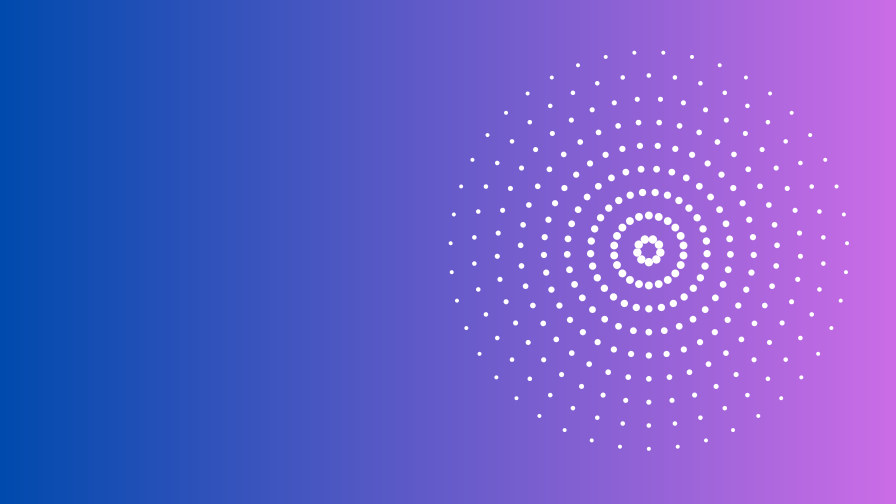
This background is drawn by a Shadertoy shader. Its source:

```glsl
const vec3 BLUE   = vec3(0.000, 0.290, 0.678);
const vec3 ORCHID = vec3(0.796, 0.424, 0.902);
const vec3 WHITE  = vec3(1.0);

// Lengths are in canvas heights, measured from the canvas centre
const vec2  BURST_CENTER = vec2(0.3985, 0.0030);
const float FIRST_RADIUS = 0.02315;
const float RING_GAP     = 0.0463;
const float INNER_DOT    = 0.0083;
const float OUTER_DOT    = 0.0039;

const int RINGS = 9;
const int DOTS_PER_RING[RINGS] = int[RINGS](9, 22, 29, 33, 37, 39, 41, 42, 43);

const float TAU = 6.2831853;

// Signed distance to the nearest dot of the nearest ring
float dotBurst(vec2 p) {
    float nearest = round((length(p) - FIRST_RADIUS) / RING_GAP);
    int ring = int(clamp(nearest, 0.0, float(RINGS - 1)));
    float radius = FIRST_RADIUS + RING_GAP * float(ring);
    float dotRadius = mix(INNER_DOT, OUTER_DOT, float(ring) / float(RINGS - 1));

    // Every ring starts with a dot straight below the centre
    float sector = TAU / float(DOTS_PER_RING[ring]);
    float angle = atan(p.x, -p.y + 1e-7);
    float dotAngle = round(angle / sector) * sector;
    vec2 dotCenter = radius * vec2(sin(dotAngle), -cos(dotAngle));
    return length(p - dotCenter) - dotRadius;
}

void mainImage(out vec4 fragColor, in vec2 fragCoord) {
    vec2 p = (fragCoord - 0.5 * iResolution.xy) / iResolution.y;
    float pixel = 1.0 / iResolution.y;

    // Horizontal gradient
    vec3 color = mix(BLUE, ORCHID, fragCoord.x / iResolution.x);

    // Concentric rings of dots
    float d = dotBurst(p - BURST_CENTER);
    color = mix(color, WHITE, clamp(0.5 - d / pixel, 0.0, 1.0));

    fragColor = vec4(color, 1.0);
}
```
